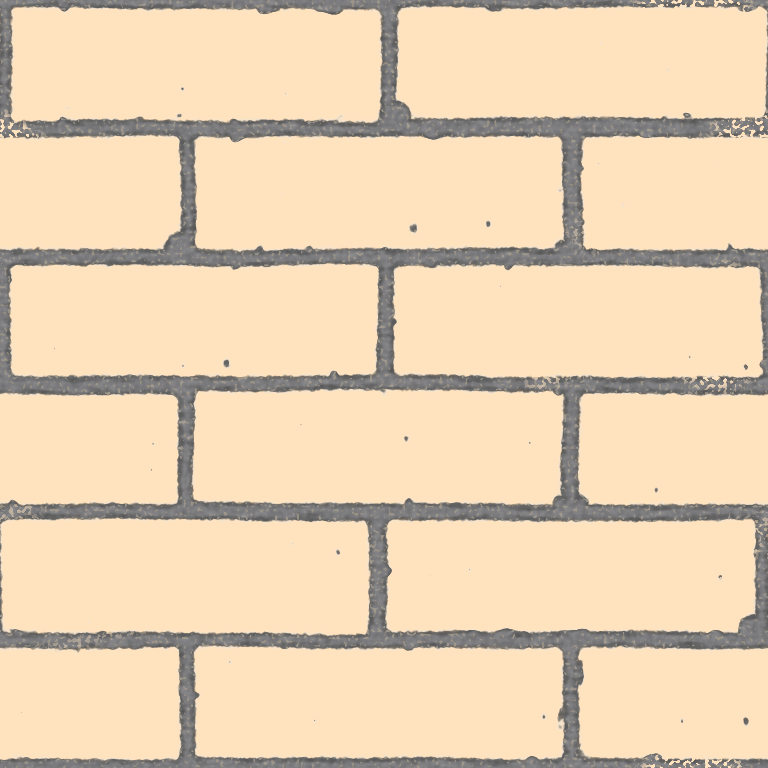
This texture is drawn by a WebGL 1 fragment shader. Its source:

```glsl
precision highp float;
uniform vec2 u_resolution;

vec2 hash(vec2 p) {
  vec3 q = fract(p.xyx * vec3(0.1031, 0.1030, 0.0973));
  q += dot(q, q.yzx + 33.33);
  return fract((q.xx + q.yz) * q.zy);
}

float slope(vec2 corner, vec2 offset, vec2 period) {
  float angle = 6.2832 * hash(mod(corner, period) + period + 17.0).x;
  return dot(vec2(cos(angle), sin(angle)), offset);
}

// Gradient noise that wraps over the unit square
float noise(vec2 uv, vec2 period) {
  vec2 p = uv * period;
  vec2 i = floor(p), f = fract(p);
  vec2 w = f * f * f * (f * (f * 6.0 - 15.0) + 10.0);
  vec2 e = vec2(1.0, 0.0);
  return mix(
    mix(slope(i, f, period), slope(i + e, f - e, period), w.x),
    mix(slope(i + e.yx, f - e.yx, period), slope(i + 1.0, f - 1.0, period), w.x),
    w.y);
}

float roundedBox(vec2 p, vec2 halfSize, float radius) {
  vec2 q = abs(p) - halfSize + radius;
  return length(max(q, 0.0)) + min(max(q.x, q.y), 0.0) - radius;
}

// Signed distance to the brick faces: negative on brick, positive in mortar
float brickDistance(vec2 uv) {
  uv += 0.004 * vec2(noise(uv, vec2(7.0, 9.0)), noise(uv, vec2(8.0, 11.0)));
  float row = floor(uv.y * 6.0);
  float shift = 0.5 * mod(row + 1.0, 2.0) + 0.035 * (hash(vec2(mod(row, 6.0) + 3.0, 11.0)).x - 0.5);
  vec2 grid = vec2(uv.x * 2.0 + shift, uv.y * 6.0);
  vec2 id = mod(floor(grid), vec2(2.0, 6.0)) + 5.0;
  vec2 local = (fract(grid) - 0.5) / vec2(2.0, 6.0);

  // Each brick differs slightly in place, size and tilt
  vec2 vary = hash(id * 3.7) - 0.5;
  local += 0.004 * vary + vec2(0.03, 0.008) * vary.yx * local.yx;
  vec2 halfSize = vec2(0.2395, 0.0725) + 0.002 * (hash(id * 5.3) - 0.5);
  float d = roundedBox(local, halfSize, 0.009);

  // Broken lower corner on some bricks
  vec2 damage = hash(id * 9.1 + 2.0);
  vec2 corner = vec2(damage.x < 0.4 ? -1.0 : 1.0, -1.0) * halfSize;
  d = max(d, 0.024 * smoothstep(0.5, 1.0, damage.y) - length(local - corner));

  // Small pits in the face
  for (int k = 0; k < 3; k++) {
    vec2 seed = id + 13.0 * float(k) + 4.0;
    vec2 center = (hash(seed) - 0.5) * vec2(0.45, 0.13);
    float size = hash(seed * 2.3).y;
    d = max(d, 0.0055 * size * size * size - length((local - center) * vec2(1.3, 1.0)));
  }
  return d;
}

void main() {
  vec2 uv = gl_FragCoord.xy / u_resolution;
  float pixel = 1.0 / min(u_resolution.x, u_resolution.y);
  float grain = noise(uv, vec2(210.0));

  // Ragged edges with occasional bites
  float d = brickDistance(uv);
  d += 0.0025 * noise(uv, vec2(85.0)) + 0.0018 * grain;
  d += 0.009 * smoothstep(0.32, 0.6, noise(uv, vec2(31.0, 37.0)));

  // Mortar: dark borders, lighter core, brownish dust
  float streak = noise(uv, vec2(36.0, 150.0));
  float cloud = noise(uv, vec2(23.0, 29.0));
  float core = smoothstep(0.001, 0.008, d + 0.005 * streak + 0.004 * cloud);
  vec3 mortar = mix(vec3(0.39), vec3(0.49, 0.49, 0.50), core);
  float dust = (1.0 - smoothstep(0.0, 0.004, d)) * smoothstep(-0.15, 0.2, cloud + 0.5 * grain);
  mortar = mix(mortar, vec3(0.47, 0.44, 0.40), dust);
  mortar = mix(mortar, vec3(0.60, 0.57, 0.52), smoothstep(0.18, 0.42, grain + 0.3 * streak));
  mortar += 0.07 * noise(uv, vec2(140.0)) + 0.04 * streak;

  // Brick with a patchy pale rim
  vec3 face = vec3(1.0, 0.89, 0.75);
  float rim = smoothstep(-0.0035, -0.001, d) * smoothstep(-0.25, 0.15, noise(uv, vec2(60.0)));
  vec3 brick = mix(face, vec3(0.96, 0.89, 0.80), rim);

  // Crumbled patches let pale specks show through the mortar
  float wear = noise(uv, vec2(5.0, 8.0)) + 0.3 * cos(6.2832 * (uv.x - 0.9));
  float speck = smoothstep(0.08, 0.2, noise(uv, vec2(170.0, 190.0)));
  mortar = mix(mortar, face, speck * smoothstep(0.32, 0.5, wear));

  gl_FragColor = vec4(mix(brick, mortar, smoothstep(-pixel, pixel, d)), 1.0);
}
```
